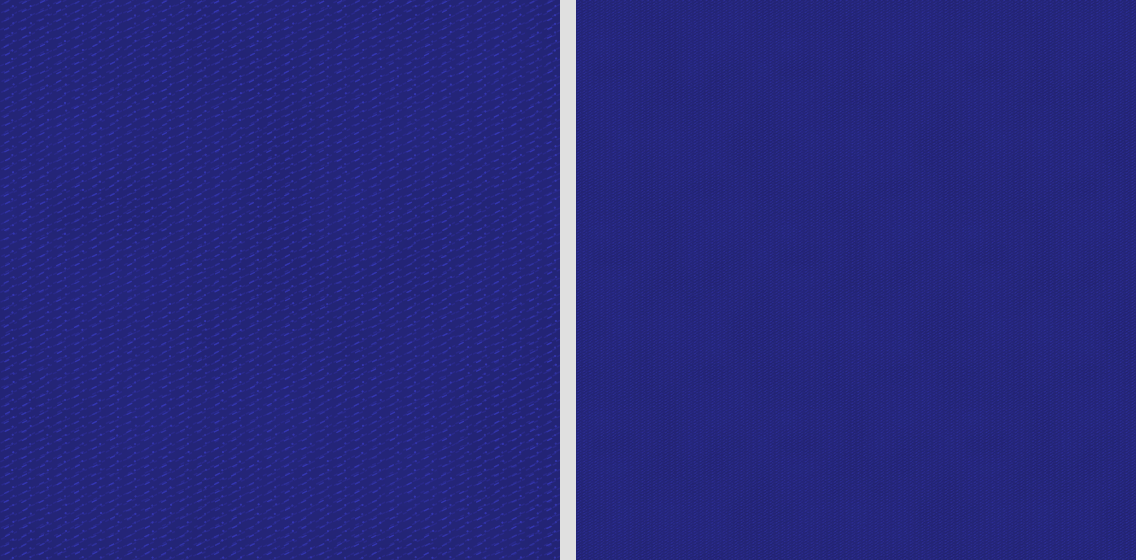
Left: one tile. Right: repeated 3 by 3.
Reproduce this texture procedurally as a Shadertoy shader.

```glsl
// Deep blue twill cloth: 32 by 64 sheared cells, each holding a bright stitch,
// a bright dot and a few faint flecks along a diagonal that climbs to the right.
// Cell numbers wrap around the canvas, so every edge continues the opposite one.

const float COLUMNS = 32.0;
const float ROWS = 64.0;
const vec3 CLOTH  = vec3(0.140, 0.145, 0.470);
const vec3 FLECK  = vec3(0.160, 0.160, 0.540);
const vec3 THREAD = vec3(0.180, 0.190, 0.610);
const vec3 GLINT  = vec3(0.205, 0.215, 0.710);

// Sizes in cell widths
const float STITCH_RADIUS = 0.038;
const float DOT_RADIUS = 0.060;
const float FLECK_RADIUS = 0.042;
const float FLECK_LENGTH = 0.14;
const int FLECK_COUNT = 4;
const float JITTER = 0.08;
const float TONE_VARIATION = 0.025;
const float TONE_CELLS = 8.0;

float hash(vec2 p) {
    return fract(sin(dot(p, vec2(127.1, 311.7))) * 43758.5453);
}

// Smooth value noise that wraps after "period" cells
float wrappedNoise(vec2 p, float period) {
    vec2 i = floor(p), f = fract(p);
    f = f * f * (3.0 - 2.0 * f);
    vec2 a = mod(i, period), b = mod(i + 1.0, period);
    return mix(mix(hash(a), hash(vec2(b.x, a.y)), f.x),
               mix(hash(vec2(a.x, b.y)), hash(b), f.x), f.y);
}

float segmentDistance(vec2 p, vec2 a, vec2 b) {
    vec2 pa = p - a, ba = b - a;
    return length(pa - ba * clamp(dot(pa, ba) / dot(ba, ba), 0.0, 1.0));
}

// Sheared cell coordinates to true offsets, in cell widths
vec2 unshear(vec2 s) {
    return vec2(s.x, (s.y + s.x) * COLUMNS / ROWS);
}

float coverage(float d, float pixel) {
    return 1.0 - smoothstep(-0.6 * pixel, 0.6 * pixel, d);
}

void mainImage(out vec4 fragColor, in vec2 fragCoord) {
    vec2 uv = fragCoord / iResolution.xy;
    float pixel = COLUMNS / iResolution.y;

    // Each column is lifted by one row, which makes the diagonal
    vec2 sheared = vec2(uv.x * COLUMNS, uv.y * ROWS - uv.x * COLUMNS);
    vec2 cell = floor(sheared);
    vec2 id = vec2(mod(cell.x, COLUMNS), mod(cell.x + cell.y, ROWS));
    vec2 p = unshear(fract(sheared));

    // Ground cloth with a slow, slight change of tone
    float tone = wrappedNoise(uv * TONE_CELLS, TONE_CELLS) - 0.5;
    vec3 color = CLOTH * (1.0 + 2.0 * TONE_VARIATION * tone);

    // Faint flecks scattered along the raised diagonal
    for (int k = 0; k < FLECK_COUNT; k++) {
        vec2 seed = id + float(k + 1) * vec2(37.0, 71.0);
        float along = (float(k) + 0.2 + 0.3 * hash(seed)) / float(FLECK_COUNT);
        vec2 start = vec2(along, mix(0.2, 0.65, hash(seed + 5.3)));
        vec2 end = start + vec2(FLECK_LENGTH, 0.0);
        float d = segmentDistance(p, unshear(start), unshear(end)) - FLECK_RADIUS;
        color = mix(color, FLECK, coverage(d, pixel));
    }

    // Short stitch and single dot, uneven in place and brightness
    vec2 shift = JITTER * (vec2(hash(id + 11.7), hash(id + 23.1)) - 0.5);
    float stitch = segmentDistance(p, unshear(vec2(0.28, 0.36) + shift),
                                   unshear(vec2(0.50, 0.36) + shift));
    vec3 stitchColor = mix(THREAD, GLINT, hash(id + 41.9));
    color = mix(color, stitchColor, coverage(stitch - STITCH_RADIUS, pixel));

    float dotDistance = length(p - unshear(vec2(0.74, 0.56) - shift));
    vec3 dotColor = mix(THREAD, GLINT, hash(id + 67.3));
    color = mix(color, dotColor, coverage(dotDistance - DOT_RADIUS, pixel));

    fragColor = vec4(color, 1.0);
}
```
